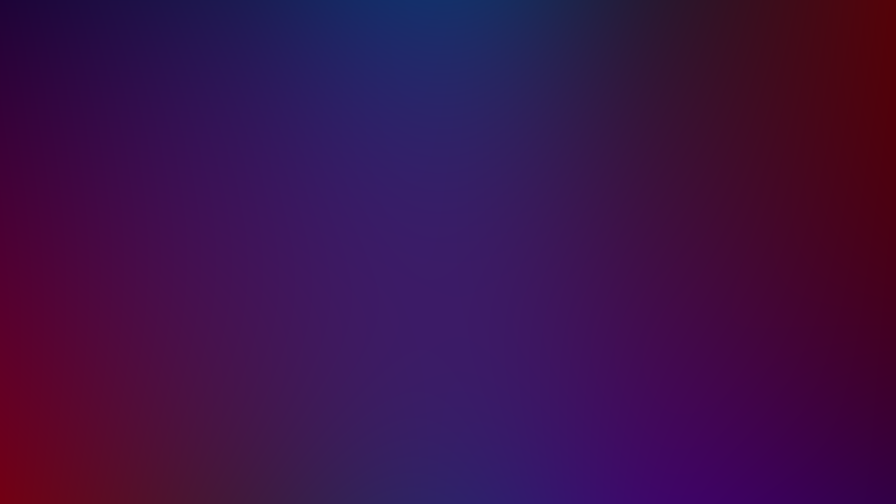
Reproduce this background procedurally as a Shadertoy shader.

```glsl
const int COLUMNS = 5;

// Mesh colours from left to right, in 0-255 units
const vec3 TOP_COLOURS[COLUMNS] = vec3[](
    vec3(30, 3, 55), vec3(28, 25, 80), vec3(20, 48, 105), vec3(42, 22, 45), vec3(85, 2, 8));
const vec3 MIDDLE_COLOURS[COLUMNS] = vec3[](
    vec3(78, 0, 50), vec3(65, 18, 85), vec3(58, 28, 102), vec3(64, 13, 64), vec3(72, 0, 22));
const vec3 BOTTOM_COLOURS[COLUMNS] = vec3[](
    vec3(115, 0, 18), vec3(67, 24, 56), vec3(46, 34, 104), vec3(62, 5, 104), vec3(50, 0, 70));

// Quadratic curve through the three colours of a column
vec3 columnColour(int column, float height) {
    float bottomWeight = (1.0 - height) * (1.0 - 2.0 * height);
    float middleWeight = 4.0 * height * (1.0 - height);
    float topWeight = height * (2.0 * height - 1.0);
    return BOTTOM_COLOURS[column] * bottomWeight
         + MIDDLE_COLOURS[column] * middleWeight
         + TOP_COLOURS[column] * topWeight;
}

// Catmull-Rom curve between the colours b and c
vec3 smoothCurve(vec3 a, vec3 b, vec3 c, vec3 d, float t) {
    vec3 slope = c - a;
    vec3 bend = 2.0 * a - 5.0 * b + 4.0 * c - d;
    vec3 twist = 3.0 * (b - c) + d - a;
    return b + 0.5 * t * (slope + t * (bend + t * twist));
}

vec3 meshColour(vec2 uv) {
    float position = clamp(uv.x, 0.0, 1.0) * float(COLUMNS - 1);
    int cell = min(int(position), COLUMNS - 2);
    vec3 left = columnColour(cell, uv.y);
    vec3 right = columnColour(cell + 1, uv.y);

    // Continue the gradient in a straight line past the outer columns
    vec3 before = 2.0 * left - right;
    vec3 after = 2.0 * right - left;
    if (cell > 0) before = columnColour(cell - 1, uv.y);
    if (cell < COLUMNS - 2) after = columnColour(cell + 2, uv.y);

    return smoothCurve(before, left, right, after, position - float(cell)) / 255.0;
}

void mainImage(out vec4 fragColor, in vec2 fragCoord) {
    vec2 uv = fragCoord / iResolution.xy;
    fragColor = vec4(clamp(meshColour(uv), 0.0, 1.0), 1.0);
}
```
